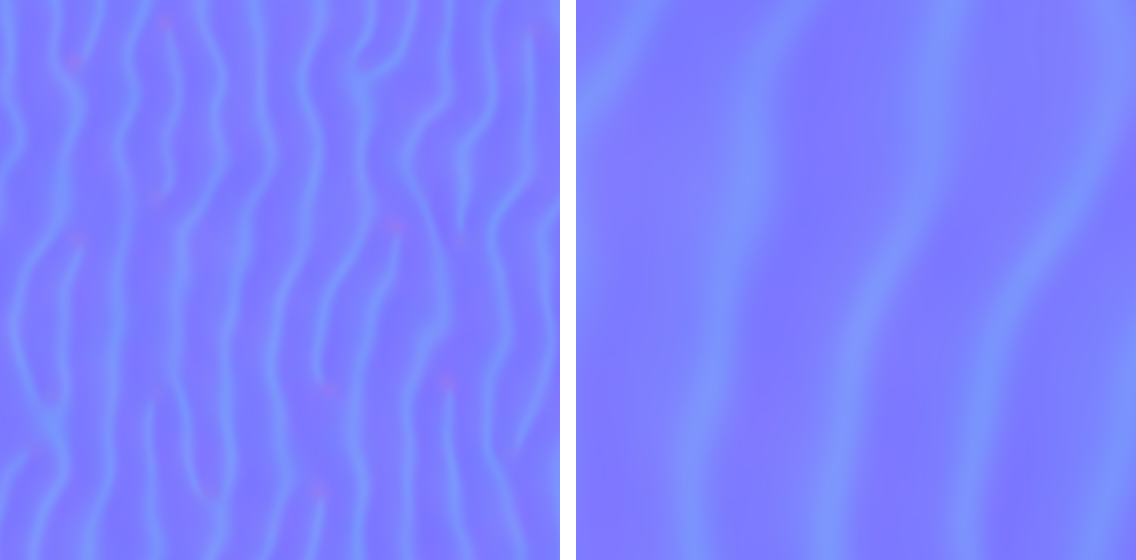
Left: the whole. Right: its middle third, enlarged.
A Shadertoy shader for this texture map:

```glsl
const float TAU = 6.2831853;
const float RIPPLES = 11.0;      // ridges across the canvas
const int FORK_GRID = 4;         // forks per side

const vec3 VIOLET = vec3(0.488, 0.458, 1.0);
const vec3 AZURE  = vec3(0.484, 0.572, 0.992);
const vec3 PINK   = vec3(0.075, -0.025, -0.04);

vec2 hash2(vec2 cell) {
    vec2 q = vec2(dot(cell, vec2(127.1, 311.7)), dot(cell, vec2(269.5, 183.3)));
    return fract(sin(q) * 43758.55);
}

// Smooth blotches from turned and bent sine layers, about -1 to 1
float layeredSines(vec2 p, float seed) {
    float sum = 0.0, weight = 0.5;
    for (int i = 0; i < 4; i++) {
        float k = float(i) + seed;
        sum += weight * sin(p.x + 1.3 * sin(p.y + k)) * cos(p.y + 1.1 * sin(0.8 * p.x - k));
        p = mat2(0.8, 0.6, -0.6, 0.8) * p * 1.6 + k;
        weight *= 0.65;
    }
    return sum;
}

// Sideways drift that makes the ridges meander
float meander(vec2 p) {
    float broad = sin(13.0 * p.y + 7.0 * p.x + 1.5 * sin(5.0 * p.x + 3.0 * p.y));
    float middle = sin(23.0 * p.y - 11.0 * p.x + 2.0 * sin(7.0 * p.y + 1.0));
    float fine = sin(47.0 * p.y + 19.0 * p.x + 1.5 * sin(17.0 * p.x));
    return 0.018 * broad + 0.009 * middle + 0.003 * fine;
}

// Phase vortices where a ridge starts or ends: x = phase turns, y = core mask
vec2 forks(vec2 p, float radius) {
    vec2 result = vec2(0.0);
    for (int j = 0; j < FORK_GRID; j++) {
        for (int i = 0; i < FORK_GRID; i++) {
            vec2 cell = vec2(i, j);
            vec2 core = (cell + 0.1 + 0.8 * hash2(cell + 3.0)) / float(FORK_GRID);
            vec2 d = p - core;
            float turn = (i + j) % 2 == 0 ? 1.0 : -1.0;
            result.x += turn * atan(d.y, d.x + 1e-5) / TAU;
            result.y += exp(-dot(d, d) / (radius * radius));
        }
    }
    return result;
}

// Soft crest with a darker lee side on its right
float rippleProfile(float phase, float sharpness) {
    float a = TAU * phase;
    float crest = exp(sharpness * (cos(a) - 1.0));
    return crest - 0.11 * sin(a);
}

void mainImage(out vec4 fragColor, in vec2 fragCoord) {
    vec2 p = fragCoord / iResolution.y;

    // Leaning, branching ripples
    vec2 fork = forks(p, 0.018);
    float phase = RIPPLES * (p.x - 0.11 * p.y + meander(p)) + fork.x;
    float ripple = rippleProfile(phase, 1.7);

    // Uneven crest strength and mottled troughs
    float strength = 0.85 + 0.2 * layeredSines(p * vec2(11.0, 7.0), 2.0);
    float mottle = layeredSines(p * vec2(24.0, 11.0), 5.0);
    float core = min(fork.y, 1.0);
    float tone = 0.12 + mix(strength * ripple, 0.25, core) + 0.17 * mottle;

    // Faint hue drift, with pink traces at fork cores
    float drift = layeredSines(p * vec2(17.0, 15.0), 9.0);
    vec3 color = mix(VIOLET, AZURE, clamp(tone, -0.15, 1.15));
    color.r += 0.022 * drift;
    color += PINK * core * (0.5 + 0.5 * drift);
    fragColor = vec4(clamp(color, 0.0, 1.0), 1.0);
}
```
